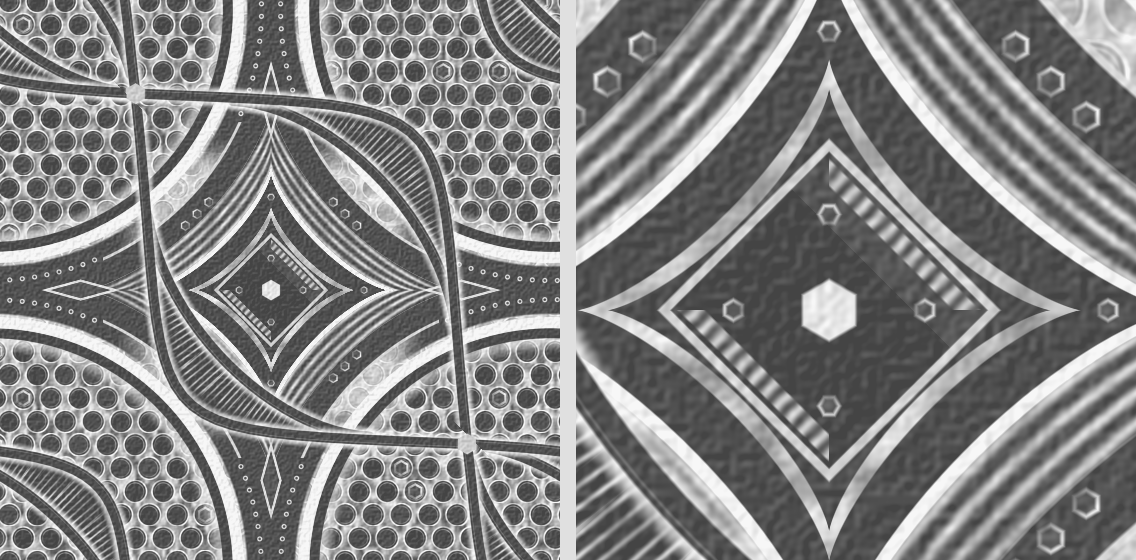
Left: the whole. Right: its middle third, enlarged.
Write a three.js fragment shader that draws this pattern.

```glsl
varying vec2 vUv;

const float DARK = 0.28;
const float LIGHT = 0.96;

float hash(vec2 p) {
  p = fract(p * vec2(0.1031, 0.1137));
  p += dot(p, p.yx + 33.3);
  return fract((p.x + p.y) * p.x * 7.31);
}

float noise(vec2 p) {
  vec2 i = floor(p), f = fract(p);
  f = f * f * (3.0 - 2.0 * f);
  return mix(mix(hash(i), hash(i + vec2(1, 0)), f.x),
             mix(hash(i + vec2(0, 1)), hash(i + vec2(1, 1)), f.x), f.y);
}

float band(float x, float lo, float hi) {
  const float soft = 0.0013;
  return smoothstep(lo - soft, lo + soft, x) * (1.0 - smoothstep(hi - soft, hi + soft, x));
}

vec2 wrap(vec2 p) { return fract(p + 0.5) - 0.5; }

float hexDistance(vec2 p) {
  p = abs(p);
  return max(p.x, 0.5 * p.x + 0.866 * p.y);
}

float drawBolt(float shade, vec2 p, float size) {
  float d = hexDistance(p);
  shade = mix(shade, 0.36, band(d, -1.0, size));
  return mix(shade, 0.9, band(d, size * 0.7, size) * (0.65 + 0.35 * sin(atan(p.y, p.x) + 1.0)));
}

// Staggered discs, some carrying a hexagonal bolt
float honeycomb(vec2 p) {
  float y = p.y * 24.0 + 0.0625, row = floor(y + 0.5);
  float x = p.x * 20.0 - 0.33 - 0.5 * mod(row, 2.0), col = floor(x + 0.5);
  vec2 q = vec2((x - col) / 20.0, (y - row) / 24.0);
  float d = length(q), angle = atan(q.y, q.x), id = hash(vec2(col, row) + 7.0);
  float shade = mix(0.34, 0.92, noise(p * vec2(130.0, 70.0)));
  shade = mix(shade, 0.4, band(abs(q.x), -1.0, 0.002) * 0.7);
  shade = mix(shade, LIGHT, band(d, 0.0185, 0.0215) * (0.8 + 0.2 * sin(angle * 2.0 + id * 6.0)));
  shade = mix(shade, DARK + 0.06 * id, band(d, -1.0, 0.0185));
  shade = mix(shade, 0.62, band(d, 0.0145, 0.0162) * (0.5 + 0.5 * sin(angle + id * 2.0)));
  return id > 0.93 ? drawBolt(shade, q, 0.013) : shade;
}

// Distance, position along the curve, and side of a cubic curve
vec3 curve(vec2 p, vec2 a, vec2 b, vec2 c, vec2 d) {
  vec3 best = vec3(9.0, 0.0, 0.0);
  vec2 prev = a;
  for (int i = 1; i <= 24; i++) {
    float t = float(i) / 24.0, u = 1.0 - t;
    vec2 next = u * u * u * a + 3.0 * u * t * (u * b + t * c) + t * t * t * d;
    vec2 e = next - prev, w = p - prev;
    float h = clamp(dot(w, e) / dot(e, e), 0.0, 1.0), dist = length(w - e * h);
    if (dist < best.x) best = vec3(dist, (float(i) - 1.0 + h) / 24.0, e.x * w.y - e.y * w.x);
    prev = next;
  }
  return best;
}

float drawRibbon(float shade, vec3 c, float width, float wear) {
  shade = mix(shade, LIGHT, (1.0 - smoothstep(width, width + 0.013, c.x)) * (0.65 + 0.35 * wear));
  shade = mix(shade, 0.31, band(c.x, -1.0, width));
  return mix(shade, 0.48, band(c.x, width * 0.5, width * 0.65) * step(0.0, c.z));
}

// Pair of ribbed leaves mirrored through the loop centre
float drawLoop(float shade, vec2 q, vec2 node, vec2 r1, vec2 r2,
               vec2 c0, vec2 c1, vec2 c2, vec2 c3, float ribs, float wear) {
  float nodeDist = min(hexDistance(q - node), hexDistance(q + node));
  q *= q.x + q.y < 0.0 ? -1.0 : 1.0;
  vec3 rim = curve(q, node, r1, r2, -node), chord = curve(q, c0, c1, c2, c3);
  float leaf = step(rim.z, 0.0) * step(0.0, chord.z) * step(0.002, chord.y) * step(chord.y, 0.998);
  float rib = pow(0.5 + 0.5 * sin(chord.y * ribs * 6.2832 + rim.x * 30.0), 3.0);
  shade = mix(shade, DARK + rib * (0.2 + 0.4 * wear) * smoothstep(0.005, 0.035, rim.x), leaf);
  shade = drawRibbon(shade, chord, 0.009, wear);
  shade = drawRibbon(shade, rim, 0.009, wear);
  return mix(shade, 0.8, band(nodeDist, -1.0, 0.016));
}

// Nested concave star, striped frame and central plate
float drawStar(float shade, vec2 q, float r, float wear) {
  vec2 a = abs(q);
  float s = pow(pow(a.x + 1e-5, 0.75) + pow(a.y + 1e-5, 0.75), 1.3333), k = a.x + a.y;
  float stripe = pow(0.5 + 0.5 * sin(s * 230.0), 1.5);
  shade = mix(shade, mix(0.33, 0.92, stripe * (0.55 + 0.45 * wear)), band(r, 0.531, 2.0));
  shade = mix(shade, LIGHT, band(s, 0.205, 0.222));
  shade = mix(shade, 0.31, band(s, -1.0, 0.207));
  shade = mix(shade, 0.55 + 0.38 * wear, band(s, 0.132, 0.15));
  shade = mix(shade, 0.82, band(k, 0.094, 0.102));
  shade = mix(shade, q.x + q.y > 0.05 ? 0.34 : DARK, band(k, -1.0, 0.094));
  float teeth = 0.5 + 0.5 * sin((a.x - a.y) * 420.0);
  shade = mix(shade, mix(0.36, 0.8, teeth), band(k, 0.074, 0.09) * step(0.0, q.x * q.y));
  vec2 along = vec2(max(a.x, a.y), min(a.x, a.y));
  shade = drawBolt(shade, along - vec2(0.057, 0.0), 0.006);
  shade = drawBolt(shade, along - vec2(0.166, 0.0), 0.006);
  return mix(shade, 0.9, band(hexDistance(q), -1.0, 0.016));
}

void main() {
  vec2 p = vUv, q = wrap(p - vec2(0.484, 0.482)), a = abs(q), corner = 0.5 - a;
  float r = length(corner), reach = max(a.x, a.y), wear = noise(p * 45.0);

  // Honeycomb discs framed by circular bands
  float shade = honeycomb(p);
  shade = mix(shade, 0.93, smoothstep(0.385, 0.412, r) * (0.5 + 0.4 * wear));
  shade = mix(shade, 0.3, band(r, 0.414, 0.432));
  shade = mix(shade, LIGHT, band(r, 0.432, 0.452));
  shade = mix(shade, 0.32, smoothstep(0.455, 0.46, r) * smoothstep(0.2, 0.28, reach));
  shade = mix(shade, 0.85, band(r, 0.485, 0.537) * step(reach, 0.3));
  shade = mix(shade, 0.32, band(r, 0.49, 0.531));
  shade = drawStar(shade, q, r, wear);

  // Rivets, diagonal bolts and pointed kites
  float pitch = 0.0462, angle = atan(corner.y, corner.x);
  vec2 rivet = vec2((fract(angle / pitch) - 0.5) * pitch * r, r - 0.483);
  shade = mix(shade, 0.88, band(length(rivet), 0.0022, 0.0045) * step(0.3, reach));
  for (int i = -1; i <= 1; i++)
    shade = drawBolt(shade, a - vec2(0.132, 0.136) - float(i) * vec2(0.021, -0.021), 0.008);
  float kite = abs(reach - 0.34) / 0.07 + min(a.x, a.y) / 0.019;
  shade = mix(shade, 0.35, 1.0 - smoothstep(0.95, 1.0, kite));
  shade = mix(shade, 0.88, smoothstep(0.72, 0.82, kite) * (1.0 - smoothstep(0.95, 1.05, kite)));

  // Large and small ribbon loops
  shade = drawLoop(shade, wrap(p - vec2(0.538, 0.520)), vec2(-0.296, 0.313),
    vec2(0.334, 0.285), vec2(0.230, 0.322), vec2(-0.122, 0.300), vec2(0.048, 0.291),
    vec2(0.243, 0.102), vec2(0.274, -0.093), 62.0, wear);
  shade = drawLoop(shade, wrap(p - vec2(0.038, 0.020)), vec2(-0.204, 0.187),
    vec2(0.208, 0.166), vec2(0.166, 0.120), vec2(-0.179, 0.183), vec2(-0.036, 0.166),
    vec2(0.153, 0.010), vec2(0.196, -0.153), 56.0, wear);

  // Embossed grain
  float grain = noise(p * 230.0) - noise(p * 230.0 + vec2(0.6, -0.6));
  gl_FragColor = vec4(vec3(clamp(shade + grain * 0.12, 0.265, 0.97)), 1.0);
}
```
